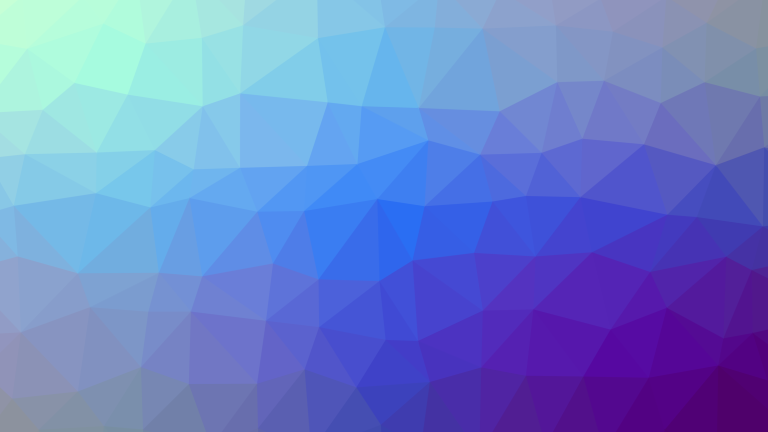
Give the GLSL for this background, as a Shadertoy shader.

```glsl
// Low-poly backdrop: a jittered square lattice is split into flat triangles.
// Each facet takes one colour, found at its centroid by blending a palette
// read across the canvas with the same palette read down it.

const float CELL = 0.1315;                // lattice spacing, in canvas heights
const vec2 ORIGIN = vec2(0.069, 0.118);   // position of lattice point (0, 0)
const float JITTER = 0.31;                // largest vertex shift, in cells
const float BLEND_GAMMA = 1.25;           // brightness curve of the blend
const float EDGE_SOFTNESS = 0.7;          // edge half-width, in pixels

// Mint, aqua, sky, azure, violet, purple, plum
const vec3 PALETTE[7] = vec3[7](
    vec3(0.78, 1.00, 0.84), vec3(0.63, 0.98, 0.88), vec3(0.49, 0.72, 0.93),
    vec3(0.14, 0.46, 0.98), vec3(0.33, 0.21, 0.76), vec3(0.34, 0.01, 0.62),
    vec3(0.30, 0.00, 0.36));

vec2 hash2(vec2 p) {
    vec2 k = vec2(dot(p, vec2(127.1, 311.7)), dot(p, vec2(269.5, 183.3)));
    return fract(sin(k) * 43758.5453);
}

// Lattice vertex after its random shift
vec2 vertex(vec2 id) {
    return id + JITTER * (2.0 * hash2(id) - 1.0);
}

vec3 paletteAt(float t) {
    float s = clamp(t, 0.0, 1.0) * 6.0;
    int i = min(int(s), 5);
    return mix(PALETTE[i], PALETTE[i + 1], s - float(i));
}

// Facet colour from a lattice position
vec3 facetColor(vec2 center, float aspect) {
    vec2 p = center * CELL + ORIGIN;
    vec3 across = pow(paletteAt(p.x / aspect), vec3(BLEND_GAMMA));
    vec3 down = pow(paletteAt(1.0 - p.y), vec3(BLEND_GAMMA));
    return pow(0.5 * (across + down), vec3(1.0 / BLEND_GAMMA));
}

// Signed distance to the line a-b, positive on its left
float leftOf(vec2 p, vec2 a, vec2 b) {
    vec2 e = normalize(b - a);
    return e.x * (p.y - a.y) - e.y * (p.x - a.x);
}

// Adds one counter-clockwise triangle: colour in rgb, coverage in a
void addFacet(inout vec4 sum, vec2 p, vec2 a, vec2 b, vec2 c,
              float soft, float aspect) {
    float d = min(leftOf(p, a, b), min(leftOf(p, b, c), leftOf(p, c, a)));
    float cover = smoothstep(-soft, soft, d);
    if (cover > 0.0) {
        sum += cover * vec4(facetColor((a + b + c) / 3.0, aspect), 1.0);
    }
}

void mainImage(out vec4 fragColor, in vec2 fragCoord) {
    float aspect = iResolution.x / iResolution.y;
    float soft = EDGE_SOFTNESS / (iResolution.y * CELL);
    vec2 p = (fragCoord / iResolution.y - ORIGIN) / CELL;
    vec2 home = floor(p);
    vec4 sum = vec4(0.0);

    // Split each nearby cell along its shorter diagonal
    for (int j = -1; j <= 1; j++) {
        for (int i = -1; i <= 1; i++) {
            vec2 id = home + vec2(i, j);
            vec2 a = vertex(id);
            vec2 b = vertex(id + vec2(1.0, 0.0));
            vec2 c = vertex(id + vec2(1.0, 1.0));
            vec2 d = vertex(id + vec2(0.0, 1.0));
            if (distance(a, c) < distance(b, d)) {
                addFacet(sum, p, a, b, c, soft, aspect);
                addFacet(sum, p, a, c, d, soft, aspect);
            } else {
                addFacet(sum, p, a, b, d, soft, aspect);
                addFacet(sum, p, b, c, d, soft, aspect);
            }
        }
    }
    fragColor = vec4(sum.rgb / max(sum.a, 0.001), 1.0);
}
```
